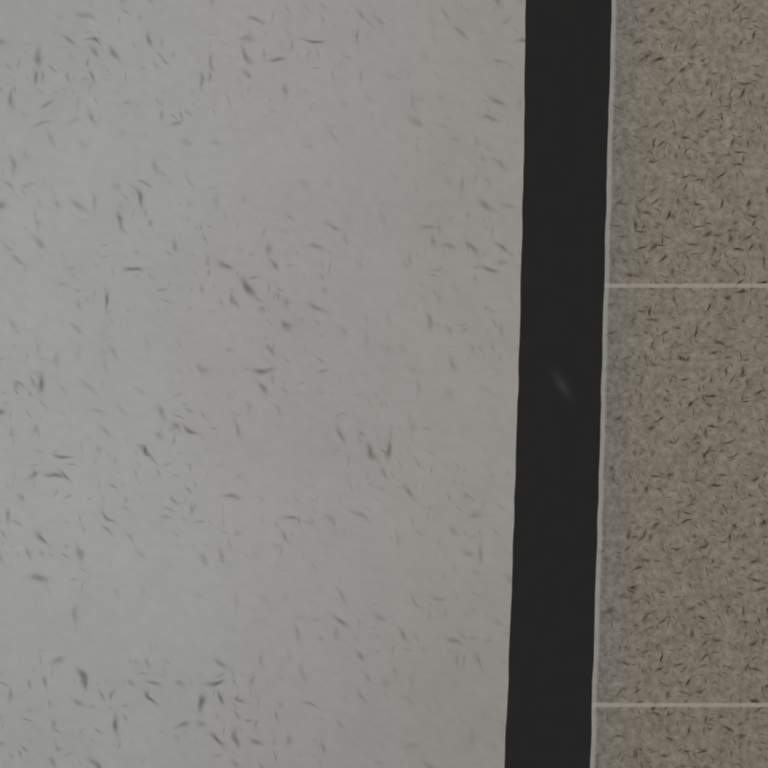
Reproduce this texture procedurally as a WebGL 1 fragment shader.

```glsl
precision highp float;
// Pale flecked stone slab, a dark vertical strip and brown granite tiles with thin grout.

uniform vec2 u_resolution;

vec2 hash2(vec2 p) {
  vec3 q = fract(p.xyx * vec3(0.1031, 0.1030, 0.0973));
  q += dot(q, q.yzx + 33.33);
  return fract((q.xx + q.yz) * q.zy);
}

float gradientDot(vec2 cell, vec2 corner, vec2 f) {
  float angle = 6.2832 * hash2(cell + corner + 71.0).x;
  return dot(vec2(cos(angle), sin(angle)), f - corner);
}

// Gradient noise, roughly -0.7 to 0.7
float noise(vec2 p) {
  vec2 cell = floor(p);
  vec2 f = p - cell;
  vec2 s = f * f * f * (f * (f * 6.0 - 15.0) + 10.0);
  float low = mix(gradientDot(cell, vec2(0.0), f), gradientDot(cell, vec2(1.0, 0.0), f), s.x);
  float high = mix(gradientDot(cell, vec2(0.0, 1.0), f), gradientDot(cell, vec2(1.0), f), s.x);
  return mix(low, high, s.y);
}

float fbm(vec2 p) {
  float sum = 0.0;
  float gain = 0.6;
  for (int i = 0; i < 4; i++) {
    sum += gain * noise(p);
    p = mat2(1.6, 1.2, -1.2, 1.6) * p + 17.3;
    gain *= 0.55;
  }
  return sum;
}

vec2 rotate(vec2 p, float angle) {
  float c = cos(angle);
  float s = sin(angle);
  return vec2(c * p.x + s * p.y, c * p.y - s * p.x);
}

// Soft elongated specks, one candidate per jittered cell
float flecks(vec2 p, float density, float tilt) {
  vec2 cell = floor(p);
  float ink = 0.0;
  for (int j = -1; j <= 1; j++) {
    for (int i = -1; i <= 1; i++) {
      vec2 id = cell + vec2(float(i), float(j));
      vec2 place = hash2(id + 11.0);
      vec2 kind = hash2(id + 47.0);
      vec2 d = rotate(p - id - place, tilt + (kind.x - 0.5) * 2.2);
      vec2 size = vec2(mix(0.16, 0.42, kind.y), mix(0.08, 0.15, place.x));
      float present = step(kind.x * 0.37 + place.y * 0.63, density);
      ink = max(ink, present * mix(0.35, 1.0, kind.y * kind.y) * exp(-dot(d / size, d / size)));
    }
  }
  return ink;
}

float line(float d, float halfWidth, float soft) {
  return 1.0 - smoothstep(halfWidth - soft, halfWidth + soft, abs(d));
}

vec3 paleSlab(vec2 uv) {
  float warmth = smoothstep(0.05, 0.72, uv.x + 0.10 * noise(uv * 3.0));
  vec3 color = mix(vec3(0.607, 0.607, 0.596), vec3(0.562, 0.550, 0.533), warmth);
  color -= 0.025 * smoothstep(0.35, 0.0, uv.y);
  color -= 0.02 * smoothstep(0.75, 1.0, uv.y) * smoothstep(0.25, 0.0, uv.x);
  color += 0.016 * fbm(uv * 13.0) + 0.020 * fbm(rotate(uv, -0.6) * vec2(55.0, 95.0));
  vec2 warped = uv + 0.006 * vec2(noise(uv * 45.0), noise(uv * 45.0 + 30.0));
  float cluster = smoothstep(-0.35, 0.35, noise(uv * 7.0 + 4.0));
  float ink = 0.20 * flecks(warped * 37.0, 0.42, -0.55) * mix(0.25, 1.0, cluster);
  ink += 0.09 * flecks(warped * 66.0 + 9.0, 0.46, -0.7) * cluster;
  return color - ink * mix(1.0, 0.6, warmth) * vec3(1.0, 1.01, 1.03);
}

vec3 graniteTile(vec2 uv, float fromEdge) {
  vec3 color = mix(vec3(0.455, 0.425, 0.380), vec3(0.475, 0.445, 0.395), uv.y);
  float shade = smoothstep(0.075, 0.0, fromEdge);
  color = mix(color, vec3(0.420, 0.410, 0.390), 0.75 * shade);
  color += 0.05 * fbm(uv * 28.0) + 0.11 * fbm(uv * 105.0 + 8.0);
  vec2 warped = uv + 0.004 * vec2(noise(uv * 80.0), noise(uv * 80.0 + 21.0));
  float ink = 0.20 * flecks(warped * 64.0, 0.52, 0.7) + 0.12 * flecks(warped * 100.0 + 5.0, 0.6, -0.6);
  return color - ink * mix(1.0, 0.45, shade);
}

vec3 darkStrip(vec2 uv) {
  vec3 color = vec3(0.146, 0.143, 0.141) + 0.010 * fbm(uv * 40.0);
  vec2 smudge = rotate(uv - vec2(0.732, 0.498), -1.0) / vec2(0.018, 0.006);
  return color + 0.06 * exp(-dot(smudge, smudge));
}

void main() {
  vec2 uv = gl_FragCoord.xy / u_resolution;
  float soft = max(0.0016, 0.8 / u_resolution.y);
  float wobble = 0.0012 * noise(vec2(uv.y * 30.0, 2.5));
  float stripLeft = 0.657 + 0.044 * uv.y - 0.016 * uv.y * uv.y + wobble;
  float stripRight = 0.768 + 0.031 * uv.y - 0.003 * uv.y * uv.y - wobble;
  float fromEdge = uv.x - stripRight;

  // Tiles and their grout lines
  vec3 tile = graniteTile(uv, fromEdge);
  float joints = line(uv.y - 0.628, 0.0028, soft) + line(uv.y - 0.082, 0.0028, soft);
  float grain = 0.04 * fbm(uv * 90.0);
  tile = mix(tile, vec3(0.575, 0.545, 0.505) + grain, 0.85 * joints);
  float rim = line(fromEdge - 0.003, 0.0035, soft * 1.5);
  tile = mix(tile, vec3(0.560, 0.550, 0.530) + grain, 0.75 * rim);

  // Slab, strip and tiles from left to right
  vec3 color = mix(paleSlab(uv), darkStrip(uv), smoothstep(-soft, soft, uv.x - stripLeft));
  color = mix(color, tile, smoothstep(-soft, soft, fromEdge));
  gl_FragColor = vec4(clamp(color, 0.0, 1.0), 1.0);
}
```
